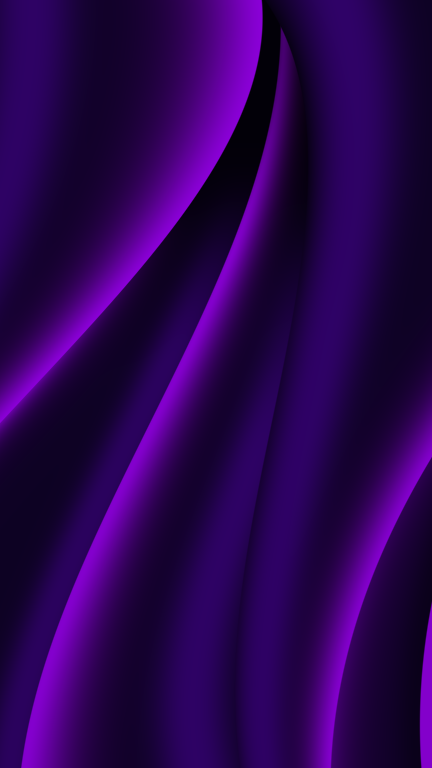
This background is drawn by a WebGL 2 fragment shader. Its source:

```glsl
#version 300 es
precision highp float;
// Draws dark silk folds with glowing violet edges and soft indigo bands.

uniform vec2 u_resolution;
out vec4 outColor;

const vec3 BLACK  = vec3(0.008, 0.000, 0.030);
const vec3 GROUND = vec3(0.052, 0.006, 0.138);
const vec3 INDIGO = vec3(0.185, 0.006, 0.405);
const vec3 VIOLET = vec3(0.540, 0.000, 0.840);

// Fold edges: cubic control positions in canvas widths, from top to bottom.
const vec4 LEFT_EDGE   = vec4(0.606, 0.636, 0.303, 0.000);
const vec4 MIDDLE_EDGE = vec4(0.648, 0.687, 0.125, 0.049);
const vec4 CREASE_EDGE = vec4(0.671, 0.843, 0.475, 0.556);
const vec4 RIGHT_EDGE  = vec4(2.049, 1.240, 0.789, 0.766);
const float LEFT_EDGE_SPAN = 0.551;   // depth at which it leaves the canvas
const float CREASE_DENT = 0.058;      // inward bend of the crease at the top
const float GLOW_POWER = 1.5;         // falloff shape of the violet light
const float BAND_POWER = 2.3;         // falloff shape of the indigo bands

float cubic(vec4 c, float t) {
    float s = 1.0 - t;
    return s * s * s * c.x + 3.0 * s * s * t * c.y + 3.0 * s * t * t * c.z + t * t * t * c.w;
}

float glow(float d, float width) {
    return exp(-pow(abs(d) / width + 1e-5, GLOW_POWER));
}

float band(float d, float width) {
    return exp(-pow(abs(d) / width + 1e-5, BAND_POWER));
}

// Coverage of the area to the right of an edge, smoothed over about a pixel.
float rightOf(float d) {
    float soft = 0.9 / u_resolution.x;
    return smoothstep(-soft, soft, d);
}

void main() {
    vec2 uv = gl_FragCoord.xy / u_resolution;
    float x = uv.x;
    float depth = 1.0 - uv.y;

    // Signed horizontal distance from each edge, positive to its right.
    float creaseLine = cubic(CREASE_EDGE, depth);
    float left   = x - cubic(LEFT_EDGE, depth / LEFT_EDGE_SPAN);
    float middle = x - cubic(MIDDLE_EDGE, depth);
    float crease = x - creaseLine + CREASE_DENT * exp(-depth / 0.078);
    float right  = x - cubic(RIGHT_EDGE, depth);
    float corner = x - 0.972 - 1.09 * (depth - 0.944) * (depth - 0.944);

    // Upper left sheet: indigo at the border, violet toward its edge.
    float bandCenter = 0.075 - 1.1 * depth * depth;
    vec3 color = mix(GROUND, INDIGO, 0.95 * band(x - bandCenter, 0.10));
    float glowWidth = mix(0.155, 0.085, smoothstep(0.05, 0.55, depth));
    color = mix(color, VIOLET, glow(left, glowWidth));

    // Valley: black at the top, with light spilling over lower down.
    vec3 valley = mix(BLACK, GROUND, smoothstep(0.15, 0.50, depth));
    float valleyBand = 0.85 * smoothstep(0.20, 0.48, depth);
    valley = mix(valley, INDIGO, valleyBand * band(middle + 0.026, 0.062));
    float spill = 0.75 * smoothstep(0.25, 0.56, depth) * exp(-max(left, 0.0) / 0.036);
    valley = mix(valley, VIOLET, spill);
    color = mix(color, valley, rightOf(left));

    // Central sheet: violet ridge fading into indigo at the crease.
    vec3 sheet = mix(BLACK, GROUND, smoothstep(0.15, 0.45, depth));
    float bandOffset = mix(-0.01, 0.10, smoothstep(0.40, 0.95, depth));
    float bandWidth = mix(0.05, 0.09, depth);
    sheet = mix(sheet, INDIGO, 0.95 * smoothstep(0.25, 0.60, depth) * band(crease + bandOffset, bandWidth));
    float ridge = mix(0.50, 0.95, smoothstep(0.05, 0.35, depth));
    sheet = mix(sheet, VIOLET, ridge * glow(middle - 0.008, mix(0.027, 0.105, depth)));
    color = mix(color, sheet, rightOf(middle));

    // Long sheet: indigo band along the crease and violet at the far edge.
    float bandDistance = x - creaseLine - mix(0.115, 0.046, depth);
    vec3 drape = mix(GROUND, INDIGO, band(bandDistance, mix(0.115, 0.065, depth)));
    float shadow = 0.70 * mix(1.0, 0.45, smoothstep(0.25, 0.45, depth));
    drape = mix(drape, BLACK, shadow * exp(-max(crease, 0.0) / 0.030));
    drape = mix(drape, VIOLET, 0.95 * glow(right, mix(0.125, 0.056, depth)));
    color = mix(color, drape, rightOf(crease));

    // Lower right recess and the bright sliver in the corner.
    float recessGlow = mix(0.25, 0.42, smoothstep(0.60, 1.0, depth));
    vec3 recess = mix(GROUND, VIOLET, recessGlow * exp(-max(right, 0.0) / 0.055));
    recess = mix(recess, BLACK, 0.4 * band(corner, 0.05));
    color = mix(color, recess, rightOf(right));
    color = mix(color, VIOLET * 0.95, rightOf(corner));

    outColor = vec4(color, 1.0);
}
```
